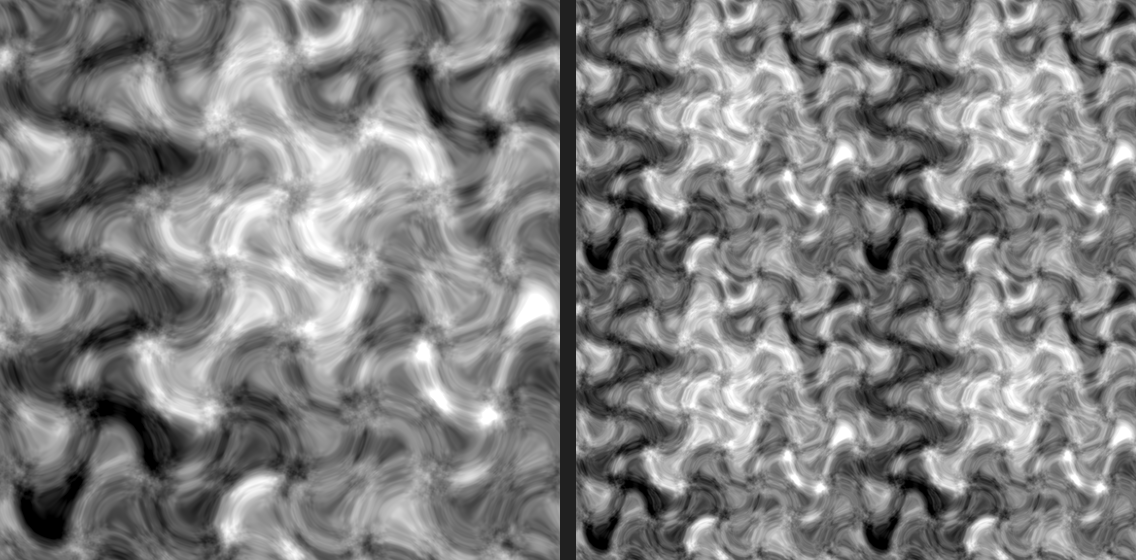
Left, the tile; right, the same tile 2 across and 2 down.
Reproduce this texture procedurally as a WebGL 1 fragment shader.

```glsl
precision highp float;
// Seamless grey smoke: fractal value noise folded into swirls by crossed sine waves.

uniform vec2 u_resolution;

#define SWIRLS 4.0        // whole sine waves across the tile
#define SWIRL_SIZE 0.122  // displacement, in tile widths
#define SWIRL_PHASE 0.55  // shift of the sine lattice, in radians
#define NOISE_CELLS 6.0   // whole noise cells across the tile
#define OCTAVES 5
#define GAIN 0.54         // strength of each finer octave
#define MEAN_GREY 0.555
#define CONTRAST 1.68
#define SEED 3.0

const float TAU = 6.2831853;

float hash(vec2 cell) {
  return fract(sin(dot(cell, vec2(127.1, 311.7))) * 43758.5453);
}

// Value noise that wraps after a whole number of cells
float wrappedNoise(vec2 p, float period, float seed) {
  vec2 cell = floor(p);
  vec2 f = fract(p);
  vec2 blend = f * f * (3.0 - 2.0 * f);
  vec2 low = mod(cell, period);
  vec2 high = mod(cell + 1.0, period);
  float bottom = mix(hash(low + seed), hash(vec2(high.x, low.y) + seed), blend.x);
  float top = mix(hash(vec2(low.x, high.y) + seed), hash(high + seed), blend.x);
  return mix(bottom, top, blend.y);
}

// Octaves of noise, normalised to an average of one half
float fractalNoise(vec2 p) {
  float sum = 0.0;
  float total = 0.0;
  float weight = 1.0;
  float period = NOISE_CELLS;
  float seed = SEED;
  for (int i = 0; i < OCTAVES; i++) {
    sum += weight * wrappedNoise(p * period, period, seed);
    total += weight;
    weight *= GAIN;
    period *= 2.0;
    seed += 17.0;
  }
  return sum / total;
}

// Each axis is pushed by a wave running along the other one
vec2 swirl(vec2 p) {
  return p + SWIRL_SIZE * sin(TAU * SWIRLS * p.yx - SWIRL_PHASE);
}

void main() {
  vec2 uv = gl_FragCoord.xy / u_resolution;
  float smoke = fractalNoise(swirl(uv));
  float grey = MEAN_GREY + CONTRAST * (smoke - 0.5);
  gl_FragColor = vec4(vec3(clamp(grey, 0.0, 1.0)), 1.0);
}
```
